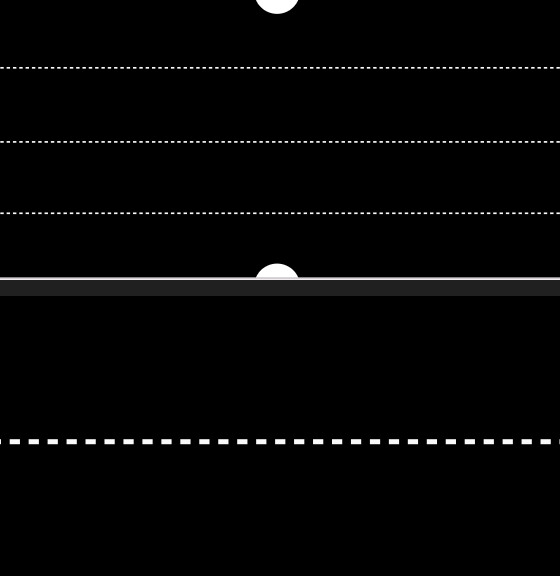
Top, the full canvas; bottom, a detail of the centre.
This pattern is drawn by a WebGL 1 fragment shader. Its source:

```glsl
precision highp float;

uniform vec2 u_resolution;

#define DASH_PERIOD 0.02257
#define DASH_LENGTH 0.0122
#define DASH_CENTER 0.0072
#define LINE_WIDTH 0.0060
#define FIRST_LINE 0.2383
#define LINE_SPACING 0.2549
#define SPACING_DRIFT 0.00485
#define DISC_RADIUS 0.0823
#define DISC_TOP vec2(0.9896, 1.0328)
#define DISC_BOTTOM vec2(0.9896, -0.0237)
#define STRIP_HEIGHT 0.0096
#define STRIP_EDGE 0.0045

// Area coverage of a shape from its signed distance
float coverage(float dist, float pixel) {
    return clamp(0.5 - dist / pixel, 0.0, 1.0);
}

float disc(vec2 p, vec2 center, float pixel) {
    return coverage(length(p - center) - DISC_RADIUS, pixel);
}

float dashedLine(vec2 p, float height, float pixel) {
    float along = mod(p.x - DASH_CENTER + 0.5 * DASH_PERIOD, DASH_PERIOD) - 0.5 * DASH_PERIOD;
    float dash = coverage(abs(along) - 0.5 * DASH_LENGTH, pixel);
    float stroke = coverage(abs(p.y - height) - 0.5 * LINE_WIDTH, pixel);
    return dash * stroke;
}

void main() {
    float pixel = 1.0 / u_resolution.y;
    vec2 p = gl_FragCoord.xy * pixel;

    // Three dashed rows, spaced slightly wider toward the top
    float ink = 0.0;
    for (int i = 0; i < 3; i++) {
        float row = float(i);
        float height = FIRST_LINE + LINE_SPACING * row + SPACING_DRIFT * row * (row - 1.0);
        ink = max(ink, dashedLine(p, height, pixel));
    }
    vec3 color = vec3(0.98) * ink;

    // Discs cut by the upper and lower borders
    float discs = max(disc(p, DISC_TOP, pixel), disc(p, DISC_BOTTOM, pixel));
    color = mix(color, vec3(1.0), discs);

    // Pale strip with a grey upper edge
    vec3 strip = mix(vec3(0.78, 0.76, 0.77), vec3(0.95, 0.93, 0.94), coverage(p.y - STRIP_EDGE, pixel));
    color = mix(color, strip, coverage(p.y - STRIP_HEIGHT, pixel));

    gl_FragColor = vec4(color, 1.0);
}
```
